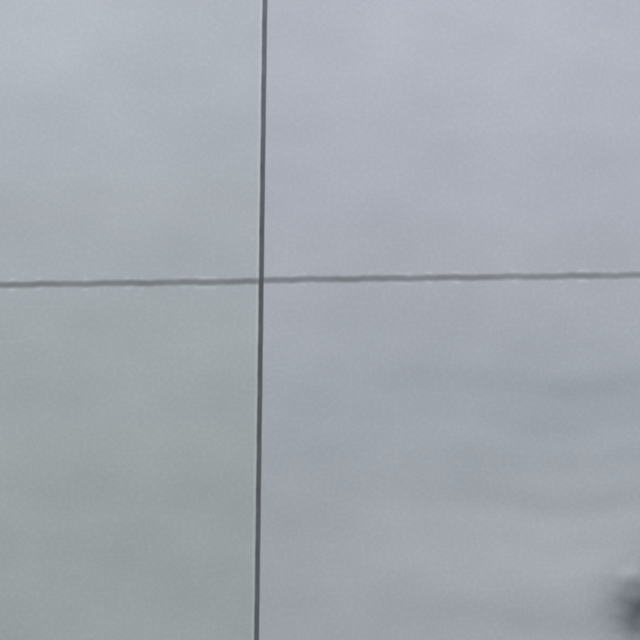
This texture is drawn by a WebGL 2 fragment shader. Its source:

```glsl
#version 300 es
precision highp float;

uniform vec2 u_resolution;
out vec4 outColor;

#define JOINT vec2(0.401, 0.557)
#define TILE_SIZE 0.9
#define SKEW 0.013
#define UPRIGHT_HALF_WIDTH 0.0036
#define LEVEL_HALF_WIDTH 0.0044
#define WOBBLE 0.0010
#define GRAIN 0.020
#define MOTTLE 0.022
#define STREAK_SPACING 0.17
#define STREAK_DEPTH 0.022

const vec3 LOW_GREY = vec3(0.600, 0.624, 0.647);
const vec3 HIGH_GREY = vec3(0.690, 0.707, 0.752);
const vec3 LEFT_TINT = vec3(-0.006, 0.002, -0.018);
const vec3 UPRIGHT_GROUT = vec3(0.32, 0.33, 0.35);
const vec3 LEVEL_GROUT = vec3(0.44, 0.45, 0.47);

vec2 hash2(vec2 p) {
  vec3 q = fract(p.xyx * vec3(0.1031, 0.1030, 0.0973));
  q += dot(q, q.yzx + 33.33);
  return fract((q.xx + q.yz) * q.zy);
}

// Distance to the nearest scattered point
float cellular(vec2 p) {
  vec2 cell = floor(p), local = fract(p);
  float nearest = 2.0;
  for (int y = -1; y <= 1; y++) {
    for (int x = -1; x <= 1; x++) {
      vec2 o = vec2(x, y);
      vec2 d = o + hash2(cell + o) - local;
      nearest = min(nearest, dot(d, d));
    }
  }
  return sqrt(nearest);
}

float layeredSines(float t) {
  return 0.5 * sin(t * 61.0) + 0.3 * sin(t * 137.0 + 1.7) + 0.2 * sin(t * 311.0 + 4.1);
}

float glow(vec2 p, vec2 center, vec2 radius) {
  vec2 d = (p - center) / radius;
  return exp(-dot(d, d));
}

// Signed distance to the nearest line of a repeating set
float repeatLine(float t) {
  return (fract(t / TILE_SIZE + 0.5) - 0.5) * TILE_SIZE;
}

float softLine(float d, float halfWidth, float blur) {
  float edge = max(blur, 0.75 / min(u_resolution.x, u_resolution.y));
  return 1.0 - smoothstep(halfWidth - edge, halfWidth + edge, abs(d));
}

void main() {
  vec2 uv = gl_FragCoord.xy / u_resolution;
  vec2 q = uv - JOINT - SKEW * uv.yx;
  float rightSide = smoothstep(-0.004, 0.004, q.x);

  // Tile faces: light falling off downward, warmer on the left
  vec3 color = mix(LOW_GREY, HIGH_GREY, smoothstep(0.05, 1.05, uv.y));
  color += LEFT_TINT * (1.0 - rightSide) * (1.0 - 0.4 * uv.y);
  color += 0.012 * rightSide * (1.0 - uv.y);
  color += 0.035 * glow(uv, vec2(0.06, 0.97), vec2(0.16, 0.13));
  color += 0.020 * glow(uv, vec2(0.80, 0.97), vec2(0.35, 0.16));
  color += 0.040 * glow(uv, vec2(0.82, 0.13), vec2(0.22, 0.10));

  // Faint level streaks, stronger toward the lower right
  float bend = 0.012 * sin(uv.x * 9.0) + 0.006 * sin(uv.x * 23.0);
  float phase = 6.2832 * (uv.y - 0.40 + bend) / STREAK_SPACING;
  float streak = pow(0.5 + 0.5 * cos(phase), 3.0) + 0.25 * sin(phase * 2.7);
  float streakMask = rightSide * smoothstep(0.40, 0.95, uv.x);
  color -= STREAK_DEPTH * streak * streakMask * (1.0 - smoothstep(0.40, 0.55, uv.y));

  // Mottling and fine grain
  float mottle = cellular(uv * vec2(5.0, 9.0)) + 0.5 * cellular(uv * vec2(13.0, 21.0) + 7.0);
  color += MOTTLE * (mottle - 0.75);
  color += GRAIN * (cellular(uv * 150.0) - 0.5);

  // Dark smudge in the lower right corner
  float smudge = glow(uv, vec2(1.01, 0.05), vec2(0.055, 0.060));
  color -= 0.27 * smudge * (0.65 + 0.5 * cellular(uv * vec2(24.0, 40.0)));
  color += 0.10 * glow(uv, vec2(0.985, 0.105), vec2(0.025, 0.012));

  // Level joint: soft and ragged, with pale chipped edges
  float ragged = WOBBLE * layeredSines(uv.x);
  float level = repeatLine(q.y + ragged + 0.002 * (1.0 - rightSide));
  float chips = smoothstep(0.45, 0.9, cellular(vec2(uv.x * 55.0, 3.0)));
  color += 0.045 * chips * softLine(abs(level) - 0.008, 0.002, 0.003);
  float levelWear = 0.80 + 0.10 * layeredSines(uv.x * 0.6) - 0.14 * smoothstep(0.5, 1.0, uv.x);
  color = mix(color, LEVEL_GROUT, levelWear * softLine(level, LEVEL_HALF_WIDTH, 0.0035));

  // Upright joint: narrow and dark, paler toward the top
  float upright = repeatLine(q.x + 0.25 * WOBBLE * layeredSines(uv.y));
  color += 0.035 * softLine(upright + 0.0065, 0.0015, 0.002);
  float uprightWear = 0.94 - 0.16 * smoothstep(0.5, 1.0, uv.y) + 0.06 * layeredSines(uv.y);
  color = mix(color, UPRIGHT_GROUT, uprightWear * softLine(upright, UPRIGHT_HALF_WIDTH, 0.0018));

  outColor = vec4(clamp(color, 0.0, 1.0), 1.0);
}
```
